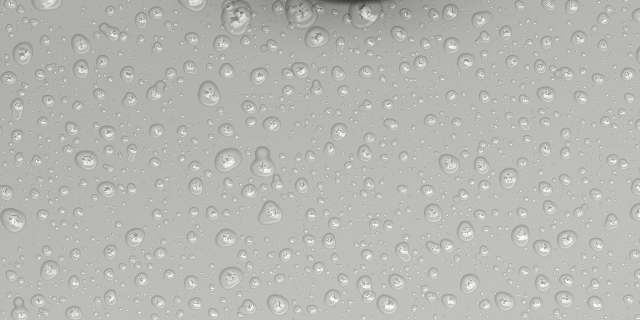
Write a WebGL 2 fragment shader that draws this texture.

```glsl
#version 300 es
precision highp float;

uniform vec2 u_resolution;
out vec4 fragColor;

// Drop sizes per level, coarse to fine, in canvas heights
const int LEVELS = 4;
const float CELL[4] = float[4](0.19, 0.092, 0.045, 0.023);
const float R_MIN[4] = float[4](0.032, 0.017, 0.007, 0.0025);
const float R_MAX[4] = float[4](0.047, 0.030, 0.014, 0.006);
const float DENSITY[4] = float[4](0.55, 0.95, 0.75, 0.65);
const float JITTER = 0.65;

// Tones
const vec3 TINT = vec3(1.0, 0.998, 0.989);
const float SHEET_DARK = 0.685;
const float SHEET_LIGHT = 0.755;
const float RIM_SHADE = 0.15;
const float EDGE_LIGHT = 0.10;
const float GLINT_LIGHT = 0.19;
const float SPECKLE_SHADE = 0.20;
const float GRAIN = 0.012;

float hash(vec2 p) {
    return fract(sin(dot(p, vec2(127.1, 311.7))) * 43758.5453);
}

float noise(vec2 p) {
    vec2 i = floor(p), f = fract(p);
    f = f * f * (3.0 - 2.0 * f);
    return mix(mix(hash(i), hash(i + vec2(1, 0)), f.x),
               mix(hash(i + vec2(0, 1)), hash(i + vec2(1, 1)), f.x), f.y);
}

float smoothMin(float a, float b, float k) {
    float h = max(k - abs(a - b), 0.0) / k;
    return min(a, b) - 0.25 * h * h * k;
}

// Centre and radius of the drop in a grid cell; radius 0 means empty
vec3 dropAt(int level, vec2 cell) {
    vec2 id = cell + 37.0 * float(level + 1);
    vec2 offset = 0.5 + JITTER * (vec2(hash(id), hash(id + 19.3)) - 0.5);
    float size = hash(id + 5.7);
    float radius = mix(R_MIN[level], R_MAX[level], size * size);
    return vec3((cell + offset) * CELL[level], radius * step(hash(id + 11.9), DENSITY[level]));
}

// True when a coarser drop already occupies the place
bool isCrowded(int level, vec3 drop) {
    for (int l = 0; l < level; l++)
        for (int k = 0; k < 9; k++) {
            vec2 cell = floor(drop.xy / CELL[l]) + vec2(k % 3 - 1, k / 3 - 1);
            vec3 other = dropAt(l, cell);
            if (other.z > 0.0 && distance(drop.xy, other.xy) < drop.z + 1.12 * other.z) return true;
        }
    return false;
}

float shadeDrop(float tone, vec2 p, vec3 drop, vec2 id) {
    vec2 q = (p - drop.xy) / drop.z;
    float pixel = 1.0 / (u_resolution.y * drop.z);

    // Outline: wobbly disc fused with a smaller lobe
    float turn = 6.2832 * hash(id + 3.1);
    float a = atan(q.y, q.x);
    float wobble = 0.10 * sin(2.0 * a + turn) + 0.05 * sin(3.0 * a + 2.3 * turn);
    float reach = 1.5 * pow(hash(id + 7.7), 4.0);
    vec2 lobe = reach * vec2(cos(turn), sin(turn));
    float d = smoothMin(length(q) - 0.95 - wobble, length(q - lobe) - 0.62, 0.45);
    float cover = clamp(0.5 - d / pixel, 0.0, 1.0);
    float depth = -d;

    // Refraction: dark upper rim, lit lower edge
    float up = dot(q, vec2(-0.45, 0.89)) / (length(q) + 0.01);
    float rim = 1.0 - smoothstep(0.0, 0.42, depth);
    float edge = 1.0 - smoothstep(0.0, 0.16, abs(depth - 0.17));
    float body = tone + 0.012 - RIM_SHADE * rim * (0.68 + 0.32 * up);
    body += EDGE_LIGHT * edge * max(0.25 - up, 0.0);

    // Mottled reflection in the core
    float core = 1.0 - smoothstep(0.25, 0.62, length(q - vec2(0.0, 0.08)));
    float mottle = noise(q * 8.0 + 50.0 * hash(id));
    float detail = smoothstep(0.010, 0.022, drop.z);
    body -= SPECKLE_SHADE * detail * core * (smoothstep(0.48, 0.72, mottle) - 0.35);

    // Bent window glint
    float lean = mix(-0.5, 0.7, hash(id + 2.9));
    vec2 g = mat2(cos(lean), -sin(lean), sin(lean), cos(lean)) * (q - vec2(0.2, -0.27));
    float bow = abs(g.y - 0.5 * g.x * g.x) / 0.2;
    float glint = 1.0 - smoothstep(0.7, 1.15, max(abs(g.x) / 0.48, bow));
    body += GLINT_LIGHT * glint * (0.6 + 0.4 * hash(id + 8.3));
    return mix(tone, body, cover);
}

void main() {
    vec2 uv = gl_FragCoord.xy / u_resolution;
    vec2 p = gl_FragCoord.xy / u_resolution.y;
    float aspect = u_resolution.x / u_resolution.y;

    // Sheet with soft light and a shadow at the top
    float tone = mix(SHEET_DARK, SHEET_LIGHT, smoothstep(0.0, 1.0, 0.45 * uv.x + 0.65 * (1.0 - uv.y)));
    vec2 s = (uv - vec2(0.53, 1.02)) / vec2(0.17, 0.11);
    tone -= 0.17 * exp(-dot(s, s));

    // Scattered drops, fine to coarse
    for (int level = LEVELS - 1; level >= 0; level--)
        for (int k = 0; k < 9; k++) {
            vec2 cell = floor(p / CELL[level]) + vec2(k % 3 - 1, k / 3 - 1);
            vec3 drop = dropAt(level, cell);
            if (drop.z == 0.0 || distance(p, drop.xy) > 2.5 * drop.z || isCrowded(level, drop)) continue;
            tone = shadeDrop(tone, p, drop, cell + 71.0 * float(level));
        }

    // Puddles along the shadow
    for (int i = 0; i < 3; i++) {
        vec2 id = vec2(i, 4.0);
        vec2 centre = vec2(aspect * (0.37 + 0.1 * float(i)), 0.93 + 0.04 * hash(id));
        tone = shadeDrop(tone, p, vec3(centre, 0.055), id);
    }

    // Dark rim at the top border
    vec2 b = (uv - vec2(0.55, 1.02)) / vec2(0.085, 0.04);
    tone = mix(tone, 0.2, 0.85 * (1.0 - smoothstep(0.5, 1.1, length(b))));

    tone += GRAIN * (noise(p * 256.0) - 0.5);
    fragColor = vec4(clamp(tone * TINT, 0.0, 1.0), 1.0);
}
```
